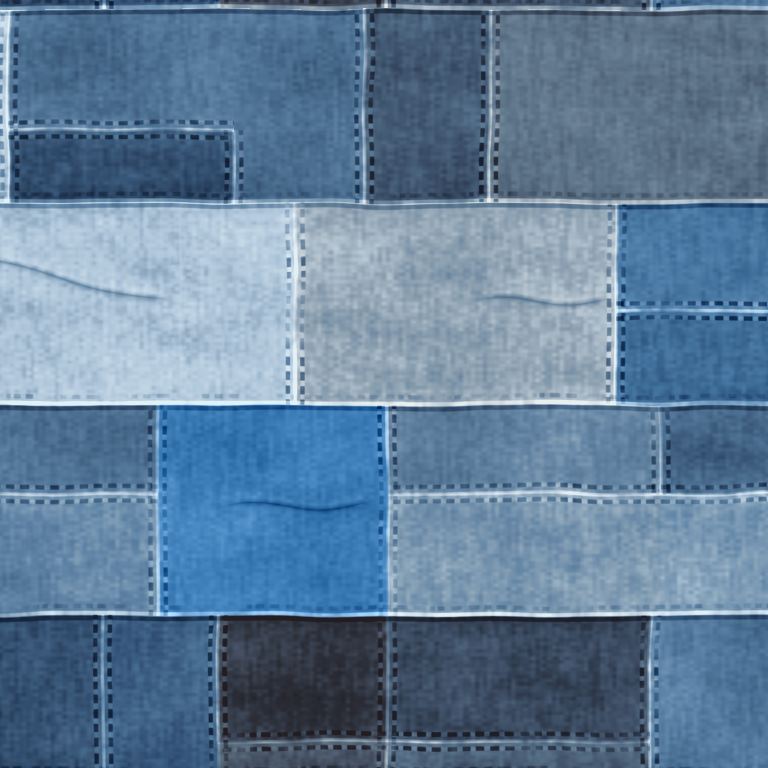
This texture is drawn by a WebGL 1 fragment shader. Its source:

```glsl
precision highp float;
// Denim patchwork: four bands of faded blue cloth, each cut into patches
// by upright seams and one cross seam. Seams appear where tones differ;
// value noise adds fading, wrinkles, thread and uneven stitching.

uniform vec2 u_resolution;

#define STITCH_PITCH 0.0185
#define STITCH_OFFSET 0.0095
#define STITCH_WIDTH 0.0028
#define RIDGE_WIDTH 0.0022
#define HEM_WIDTH 0.0030
#define FADING 0.30
#define WRINKLES 0.22
#define THREAD 0.13
#define WOBBLE 0.005
#define LOWEST_HEM -0.012

float hash(vec2 p) {
  return fract(sin(dot(p, vec2(127.1, 311.7))) * 43758.5453);
}

float noise(vec2 p) {
  vec2 i = floor(p), f = fract(p);
  f = f * f * (3.0 - 2.0 * f);
  return mix(mix(hash(i), hash(i + vec2(1, 0)), f.x),
             mix(hash(i + vec2(0, 1)), hash(i + vec2(1, 1)), f.x), f.y);
}

float fbm(vec2 p) {
  float sum = 0.0, amp = 0.5;
  for (int i = 0; i < 4; i++) {
    sum += amp * noise(p);
    p = p * 2.03 + 17.3;
    amp *= 0.5;
  }
  return sum / 0.9375;
}

float softStep(float d) {
  float aa = max(1.0 / u_resolution.y, 0.0012);
  return smoothstep(-aa, aa, d);
}

float line(float d, float width) {
  float aa = 1.0 / u_resolution.y;
  return 1.0 - smoothstep(width - aa, width + aa, abs(d));
}

// Brightness change of a seam; d is across it, s runs along it.
float stitchedSeam(float d, float s, float seed) {
  float uneven = noise(vec2(s * 32.0, seed * 91.0));
  float phase = fract(s / STITCH_PITCH + 0.4 * uneven);
  float dash = smoothstep(0.25, 0.55, abs(phase - 0.5) * 2.0);
  float tracks = line(abs(d) - STITCH_OFFSET, STITCH_WIDTH);
  float wear = exp(-abs(d) / 0.012) * noise(vec2(s * 110.0, d * 160.0 + seed));
  float ridge = line(d, RIDGE_WIDTH) * (0.1 + 0.4 * uneven);
  return ridge + 0.24 * wear + tracks * mix(0.12, -0.38, dash) * (0.4 + uneven);
}

// Long bright fold with a dark shadow, tilted by rise over its length.
float crease(vec2 p, vec2 start, float len, float rise) {
  float t = (p.x - start.x) / len;
  float d = p.y - start.y - rise * t - 0.006 * sin(t * 7.0);
  float span = smoothstep(0.0, 0.25, t) * (1.0 - smoothstep(0.85, 1.0, t));
  return span * (0.12 * exp(-abs(d - 0.007) / 0.005) - 0.38 * exp(-abs(d) / 0.003));
}

// One band of five columns: x = tone, y = tint, z = seam light, w = coverage.
// first holds the upper and lower tone of the leftmost column.
vec4 band(vec2 p, float bottom, float top, float split, vec4 cuts,
          vec2 first, vec4 upper, vec4 lower, vec4 tint) {
  vec4 passed = vec4(softStep(p.x - cuts.x), softStep(p.x - cuts.y),
                     softStep(p.x - cuts.z), softStep(p.x - cuts.w));
  vec4 upperStep = upper - vec4(first.x, upper.xyz);
  vec4 lowerStep = lower - vec4(first.y, lower.xyz);
  float above = softStep(p.y - split);
  float upperTone = first.x + dot(passed, upperStep);
  float lowerTone = first.y + dot(passed, lowerStep);
  vec4 strength = smoothstep(0.003, 0.04, abs(mix(lowerStep, upperStep, above)));
  float light = smoothstep(0.01, 0.08, abs(upperTone - lowerTone))
              * stitchedSeam(p.y - split, p.x, split);
  for (int i = 0; i < 4; i++)
    light += strength[i] * stitchedSeam(p.x - cuts[i], p.y, cuts[i]);
  float cover = softStep(p.y - bottom) * (1.0 - softStep(p.y - top));
  return vec4(mix(lowerTone, upperTone, above),
              dot(passed, tint - vec4(0.0, tint.xyz)), light, 1.0) * cover;
}

// Indigo scale from raw navy to bleached blue.
vec3 indigo(float t) {
  vec3 c = mix(vec3(0.07, 0.12, 0.20), vec3(0.11, 0.19, 0.29), clamp(t * 5.0 + 1.0, 0.0, 1.0));
  c = mix(c, vec3(0.20, 0.31, 0.44), clamp(t / 0.2, 0.0, 1.0));
  c = mix(c, vec3(0.29, 0.43, 0.56), clamp((t - 0.2) / 0.2, 0.0, 1.0));
  c = mix(c, vec3(0.39, 0.53, 0.66), clamp((t - 0.4) / 0.2, 0.0, 1.0));
  c = mix(c, vec3(0.53, 0.64, 0.73), clamp((t - 0.6) / 0.17, 0.0, 1.0));
  c = mix(c, vec3(0.68, 0.77, 0.85), clamp((t - 0.77) / 0.16, 0.0, 1.0));
  return mix(c, vec3(0.88, 0.94, 0.97), clamp((t - 0.93) / 0.35, 0.0, 1.0));
}

void main() {
  vec2 uv = gl_FragCoord.xy / u_resolution;
  vec2 p = uv + WOBBLE * (vec2(noise(uv * 14.0), noise(uv * 14.0 + 40.0)) - 0.5);
  p.y = mod(p.y - LOWEST_HEM, 1.0) + LOWEST_HEM;
  vec4 hems = vec4(LOWEST_HEM, 0.198, 0.473, 0.735);

  // Patch layout, from the lowest band up
  vec4 cloth = band(p, -0.1, hems.y, 0.035, vec4(0.135, 0.285, 0.503, 0.847), vec2(0.24),
    vec4(0.28, 0.04, 0.13, 0.48), vec4(0.28, 0.25, 0.33, 0.48), vec4(0.1, -0.6, -0.4, 0.1));
  cloth += band(p, hems.y, hems.z, 0.358, vec4(0.205, 0.505, 0.86, 2.0), vec2(0.42, 0.58),
    vec4(0.5, 0.57, 0.38, 0.38), vec4(0.5, 0.73, 0.73, 0.73), vec4(1.0, -0.1, 0.0, 0.0));
  cloth += band(p, hems.z, hems.w, 0.595, vec4(0.235, 0.385, 0.803, 2.0), vec2(0.95),
    vec4(0.96, 0.81, 0.44, 0.44), vec4(0.96, 0.81, 0.32, 0.32), vec4(0.0, -0.3, 0.4, 0.4));
  cloth += band(p, hems.w, 1.1, 0.831, vec4(0.012, 0.305, 0.475, 0.638), vec2(0.93),
    vec4(0.42, 0.42, 0.25, 0.44), vec4(0.19, 0.4, 0.25, 0.44), vec4(0.0, 0.0, -0.3, -0.5));

  // Fading, wrinkles and thread
  float tone = cloth.x + cloth.z;
  tone += FADING * (fbm(p * vec2(7.0, 12.0)) - 0.5);
  float ridge = 1.0 - abs(2.0 * fbm(p * vec2(5.0, 17.0) + 3.0 * p.y) - 1.0);
  tone += WRINKLES * (ridge - 0.8) * noise(p * 6.0 + 9.0);
  tone += THREAD * (noise(uv * vec2(190.0, 45.0)) + noise(uv * vec2(130.0, 210.0)) - 1.0);
  tone += crease(p, vec2(-0.06, 0.665), 0.29, -0.058)
        + crease(p, vec2(0.61, 0.608), 0.19, 0.0)
        + crease(p, vec2(0.27, 0.335), 0.22, 0.012);

  // Pale hems between bands, with a dotted shadow below
  for (int i = 0; i < 4; i++) {
    float d = mod(p.y - hems[i] + 0.5, 1.0) - 0.5;
    float fray = noise(vec2(p.x * 45.0, hems[i] * 70.0));
    float dots = smoothstep(0.2, 0.6, abs(fract(p.x / STITCH_PITCH + fray) - 0.5) * 2.0);
    tone += line(d - 0.002, HEM_WIDTH) * (0.25 + 0.35 * fray);
    tone -= line(d + 0.004, HEM_WIDTH) * 0.3;
    tone -= line(d - 0.011, STITCH_WIDTH) * dots * 0.25 * fray;
  }

  vec3 color = indigo(tone) + cloth.y * vec3(-0.10, 0.01, 0.11);
  gl_FragColor = vec4(clamp(color, 0.0, 1.0), 1.0);
}
```
